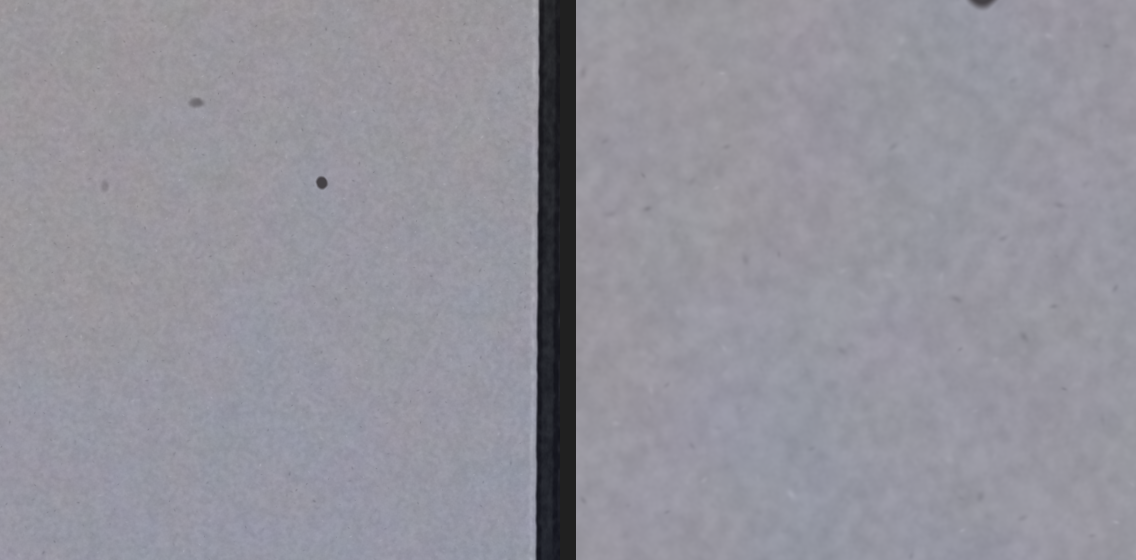
Left, the full canvas; right, a detail of the centre.
Write a Shadertoy shader that draws this texture.

```glsl
// A matte grey panel with fine soft grain, faint warm-to-cool colour drift and a few specks.
// A dark, slightly tilted seam closes the right side behind a thin pale rim.
// Layered value noise makes the grain; cell-scattered ellipses make the flecks.

#define WARM_GREY vec3(0.606, 0.590, 0.603)
#define COOL_GREY vec3(0.584, 0.590, 0.643)
#define SEAM_DARK vec3(0.095, 0.097, 0.123)
#define SEAM_LIGHT vec3(0.155, 0.163, 0.185)
#define SPOT_COLOR vec3(0.25, 0.235, 0.25)
#define GRAIN_SCALE 125.0
#define GRAIN_AMOUNT 0.075
#define TINT_AMOUNT 0.028
#define FLECK_CELLS 42.0
#define FLECK_AMOUNT 0.075
#define SEAM_LEFT 0.957
#define SEAM_TILT 0.006

float hash(vec2 p) {
    vec3 q = fract(vec3(p.xyx) * 0.1031);
    q += dot(q, q.yzx + 33.33);
    return fract((q.x + q.y) * q.z);
}

float noise(vec2 p) {
    vec2 cell = floor(p), f = fract(p);
    f = f * f * (3.0 - 2.0 * f);
    return mix(mix(hash(cell), hash(cell + vec2(1, 0)), f.x),
               mix(hash(cell + vec2(0, 1)), hash(cell + vec2(1, 1)), f.x), f.y);
}

mat2 rotation(float angle) {
    float c = cos(angle), s = sin(angle);
    return mat2(c, s, -s, c);
}

// Signed noise summed over octaves, turned each time to hide the lattice
float fbm(vec2 p) {
    float sum = 0.0, weight = 0.5;
    for (int i = 0; i < 3; i++) {
        sum += weight * (noise(p) - 0.5);
        p = rotation(0.9) * p * 1.9 + 17.3;
        weight *= 0.55;
    }
    return sum;
}

// Sparse soft ellipses, some dark and some pale
float flecks(vec2 uv) {
    vec2 p = uv * FLECK_CELLS, home = floor(p);
    float sum = 0.0;
    for (int y = -1; y <= 1; y++)
    for (int x = -1; x <= 1; x++) {
        vec2 id = home + vec2(x, y) + 90.0;
        vec2 center = id - 90.0 + vec2(hash(id), hash(id + 31.7));
        vec2 d = rotation(6.283 * hash(id + 57.1)) * (p - center);
        float size = mix(0.07, 0.15, hash(id + 73.9));
        float strength = pow(hash(id + 11.3), 3.0);
        float tone = hash(id + 43.7) < 0.62 ? -1.0 : 0.75;
        d.y *= 1.7;
        sum += tone * strength * exp(-dot(d, d) / (size * size));
    }
    return sum;
}

vec3 panel(vec2 uv) {
    // Broad drift from warm at the top to cool at the lower right
    float coolness = 0.5 + 0.85 * (0.53 - uv.y) + 0.35 * (uv.x - 0.5);
    coolness += 0.75 * fbm(uv * 4.0 + 3.0);
    vec3 color = mix(WARM_GREY, COOL_GREY, clamp(coolness, 0.0, 1.0));

    // Small colour blotches
    float redShift = fbm(uv * 13.0 + 40.0), blueShift = fbm(uv * 19.0 + 71.0);
    color += TINT_AMOUNT * vec3(redShift, -0.3 * redShift, blueShift);

    // Fine grain and flecks
    float grain = fbm(rotation(0.5) * uv * GRAIN_SCALE + 200.0);
    float mottle = fbm(uv * 48.0 + 120.0);
    return color + GRAIN_AMOUNT * (grain + 0.35 * mottle) + FLECK_AMOUNT * flecks(uv);
}

// Coverage of a small blemish with a slightly uneven outline
float spot(vec2 uv, vec2 center, vec2 radius, float blur) {
    vec2 d = (uv - center) / radius;
    float wobble = 0.35 * (noise(uv * 130.0 + 9.0) - 0.5);
    return 1.0 - smoothstep(1.0 - blur, 1.0 + blur, length(d) + wobble);
}

vec3 seam(vec2 uv, float depth) {
    // Paler core ridge between two dark grooves
    float ridge = smoothstep(0.005, 0.012, depth) * (1.0 - smoothstep(0.026, 0.033, depth));
    float wear = fbm(uv * vec2(110.0, 75.0) + 300.0);
    vec3 color = mix(SEAM_DARK, SEAM_LIGHT, clamp(0.8 * ridge + 0.7 * wear, 0.0, 1.0));
    color += vec3(0.012, 0.006, -0.012) * (uv.y - 0.4);
    float edgeGlint = smoothstep(0.036, 0.040, depth) * smoothstep(0.3, 0.8, noise(uv * 40.0));
    return color + 0.04 * edgeGlint + 0.05 * wear;
}

void mainImage(out vec4 fragColor, in vec2 fragCoord) {
    vec2 uv = fragCoord / iResolution.xy;
    vec3 color = panel(uv);

    // One sharp dark spot and two weaker marks
    color = mix(color, SPOT_COLOR, 0.95 * spot(uv, vec2(0.575, 0.673), vec2(0.0095, 0.0105), 0.3));
    color = mix(color, SPOT_COLOR, 0.48 * spot(uv, vec2(0.352, 0.816), vec2(0.013, 0.008), 0.6));
    color = mix(color, SPOT_COLOR, 0.25 * spot(uv, vec2(0.187, 0.667), vec2(0.006, 0.009), 0.7));

    // Pale rim, then the seam
    float depth = uv.x - SEAM_LEFT - SEAM_TILT * uv.y + 0.0015 * (noise(vec2(uv.y * 70.0, 5.0)) - 0.5);
    float rim = exp(-pow((depth + 0.008) / 0.0045, 2.0));
    color += rim * (0.025 + 0.07 * (noise(uv * vec2(150.0, 90.0)) - 0.3));
    color = mix(color, seam(uv, depth), smoothstep(-0.003, 0.003, depth));

    fragColor = vec4(clamp(color, 0.0, 1.0), 1.0);
}
```
